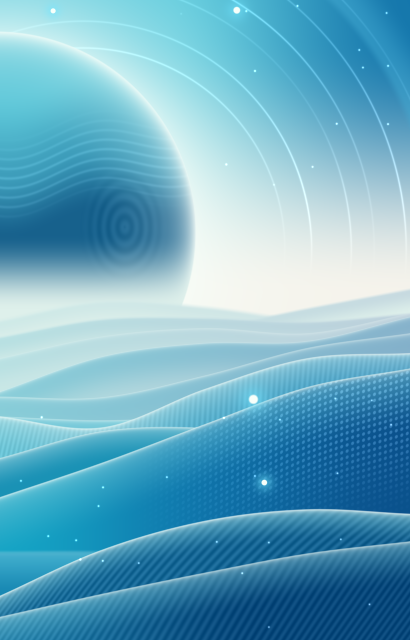
This background is drawn by a WebGL 2 fragment shader. Its source:

```glsl
#version 300 es
precision highp float;
// A misty planet above rolling, luminous dunes under a pale blue sky.
// Dunes are painted back to front from smooth ridge curves; the planet,
// orbit arcs, fine textures and stars come from distances and repeats.
uniform vec2 u_resolution;
out vec4 outColor;

const vec3 WHITE = vec3(0.97, 1.0, 0.98);
const vec3 MIST = vec3(0.87, 0.94, 0.92);
const vec3 AQUA = vec3(0.42, 0.77, 0.84);
const vec3 CYAN = vec3(0.08, 0.64, 0.77);
const vec3 BLUE = vec3(0.09, 0.42, 0.60);
const vec3 NAVY = vec3(0.03, 0.28, 0.48);

float hash(vec2 p) {
  return fract(sin(dot(p, vec2(127.1, 311.7))) * 43758.5453);
}

float glow(float dist, float width) {
  return exp(-dist * dist / (width * width));
}

// Smooth curve through five evenly spaced heights
float ridge(float u, vec4 a, float last) {
  float h[5] = float[5](a.x, a.y, a.z, a.w, last);
  float x = clamp(u, 0.0, 1.0) * 4.0;
  int i = min(int(x), 3);
  float f = x - float(i), p1 = h[i], p2 = h[i + 1];
  float p0 = i > 0 ? h[i - 1] : 2.0 * p1 - p2;
  float p3 = i < 3 ? h[i + 2] : 2.0 * p2 - p1;
  return p1 + 0.5 * f * (p2 - p0 + f * (2.0 * p0 - 5.0 * p1 + 4.0 * p2 - p3
       + f * (3.0 * (p1 - p2) + p3 - p0)));
}

// Layer whose crest colour sinks into a body colour, with a lit edge
vec3 dune(vec3 under, float d, vec3 crest, vec3 body, float depth, float rim, float px) {
  vec3 c = mix(crest, body, smoothstep(0.0, depth, d));
  c = mix(c, WHITE, rim * (0.7 * exp(-max(d, 0.0) / 0.0025) + 0.3 * exp(-max(d, 0.0) / 0.012)));
  return mix(under, c, smoothstep(-px, px, d));
}

// Fine strands flowing down from a crest
float strands(float u, float d, float count, float lean) {
  return 0.5 + 0.5 * sin(6.2832 * (u * count + d * lean + 1.5 * sin(u * 5.0 + d * 9.0)));
}

float dots(vec2 q) {
  return 1.0 - smoothstep(0.12, 0.42, length(fract(q) - 0.5));
}

vec3 sky(vec2 p, float u, float px) {
  vec3 top = mix(vec3(0.30, 0.77, 0.85), vec3(0.07, 0.46, 0.67), smoothstep(0.4, 1.0, u));
  vec3 c = mix(vec3(0.96, 0.95, 0.92), top, smoothstep(0.54, 0.94, p.y));
  float r = length(p - vec2(0.13, 0.61));
  c = mix(c, vec3(0.25, 0.67, 0.83), 0.45 * smoothstep(0.54, 0.555, r) * (1.0 - smoothstep(0.56, 0.62, r)));
  float fade = smoothstep(0.56, 0.72, p.y);
  for (int i = 0; i < 6; i++) {
    float k = float(i);
    float radius = 0.315 + 0.048 * k + 0.008 * sin(k * 4.0);
    c += 0.20 * fade * glow(r - radius, max(px, 0.0012)) * (0.6 + 0.4 * sin(k * 2.0 + p.y * 8.0));
  }
  return c;
}

vec3 planet(vec3 back, vec2 p, float px) {
  vec2 q = p - vec2(-0.0065, 0.638);
  float r = length(q), t = r / 0.3125;
  back = mix(back, WHITE, 0.72 * exp(-max(r - 0.3125, 0.0) * 9.0) * smoothstep(-0.25, 0.25, q.x + 0.25));
  // Cloud bands bend around a dark oval
  float wave = p.y + 0.016 * sin(p.x * 24.0 + 1.2) - 0.10 * p.x;
  vec3 c = mix(vec3(0.09, 0.38, 0.55), vec3(0.23, 0.60, 0.72), smoothstep(0.64, 0.74, wave));
  c = mix(c, vec3(0.36, 0.78, 0.85), smoothstep(0.71, 0.87, wave));
  float band = smoothstep(0.66, 0.70, wave) * (1.0 - smoothstep(0.73, 0.81, wave));
  c += 0.07 * band * pow(0.5 + 0.5 * sin(wave * 420.0 + 2.0 * sin(p.x * 18.0)), 4.0);
  float oval = length((p - vec2(0.195, 0.645)) * vec2(1.3, 0.9));
  c += 0.025 * sin(oval * 330.0) * (1.0 - smoothstep(0.04, 0.10, oval));
  c = mix(c, WHITE, 0.22 * smoothstep(0.5, 1.0, t) + 0.7 * pow(min(t, 1.0), 16.0));
  c = mix(c, MIST, 1.0 - smoothstep(0.515, 0.635, p.y));
  return mix(back, c, 1.0 - smoothstep(-px, px, r - 0.3125));
}

vec3 dunes(vec3 c, vec2 p, float u, float px) {
  float y = p.y, d;
  vec3 far = mix(vec3(0.70, 0.87, 0.88), vec3(0.72, 0.80, 0.85), u);
  vec3 mid = mix(vec3(0.50, 0.79, 0.84), vec3(0.48, 0.67, 0.78), u);
  // Hazy distance
  c = dune(c, ridge(u, vec4(0.499, 0.529, 0.520, 0.499), 0.490) - y, mix(MIST, far, 0.4), MIST, 0.04, 0.15, px * 3.0);
  c = dune(c, ridge(u, vec4(0.466, 0.473, 0.487, 0.518), 0.548) - y, mix(MIST, far, 0.7), MIST, 0.04, 0.2, px * 2.0);
  c = dune(c, ridge(u, vec4(0.473, 0.501, 0.503, 0.497), 0.510) - y, far, MIST, 0.06, 0.25, px * 2.0);
  c = dune(c, ridge(u, vec4(0.440, 0.474, 0.487, 0.479), 0.510) - y, far, mix(far, MIST, 0.5), 0.05, 0.4, px);
  c = dune(c, ridge(u, vec4(0.388, 0.443, 0.464, 0.467), 0.505) - y, mid, far, 0.08, 0.6, px);
  c = dune(c, ridge(u, vec4(0.380, 0.379, 0.413, 0.456), 0.479) - y, mid, mix(mid, far, 0.4), 0.07, 0.6, px);
  c = dune(c, ridge(u, vec4(0.349, 0.343, 0.350, 0.360), 0.370) - y, AQUA, mid, 0.07, 0.6, px);
  // Hatched and dotted middle slopes
  d = ridge(u, vec4(0.349, 0.332, 0.392, 0.440), 0.448) - y;
  vec3 slope = mix(AQUA, vec3(0.25, 0.60, 0.76), u) + 0.06 * (strands(u, d, 85.0, 20.0) - 0.5);
  c = dune(c, d, mix(slope, MIST, 0.25), slope, 0.06, 0.9, px);
  c = dune(c, ridge(u, vec4(0.284, 0.326, 0.331, 0.310), 0.270) - y, vec3(0.27, 0.66, 0.77), vec3(0.10, 0.57, 0.71), 0.05, 0.8, px);
  d = ridge(u, vec4(0.223, 0.277, 0.337, 0.395), 0.424) - y;
  slope = mix(CYAN, mix(vec3(0.06, 0.46, 0.67), vec3(0.04, 0.32, 0.55), smoothstep(0.4, 1.0, u)), smoothstep(0.0, 0.55, u));
  float grain = dots(vec2(u * 75.0, d * 105.0 + u * 9.0)) * smoothstep(0.3, 0.85, u) * (1.0 - smoothstep(0.08, 0.24, d));
  c = dune(c, d, mix(slope, AQUA, 0.45) + 0.16 * grain, slope + 0.16 * grain, 0.10, 0.9, px);
  c = dune(c, ridge(u, vec4(0.137, 0.137, 0.130, 0.100), 0.080) - y, vec3(0.22, 0.66, 0.79), vec3(0.09, 0.53, 0.70), 0.07, 0.25, px * 3.0);
  // Stranded foreground
  d = ridge(u, vec4(0.069, 0.141, 0.186, 0.204), 0.197) - y;
  slope = mix(BLUE, NAVY, 0.35 * u) + 0.10 * (strands(u, d, 42.0, 75.0) - 0.5);
  c = dune(c, d, mix(slope, AQUA, 0.45), slope, 0.05, 1.0, px);
  d = ridge(u, vec4(0.036, 0.072, 0.105, 0.135), 0.154) - y;
  slope = mix(vec3(0.12, 0.48, 0.65), NAVY, smoothstep(0.0, 0.65, u)) + 0.08 * (strands(u, d, 48.0, 55.0) - 0.5);
  return dune(c, d, mix(slope, AQUA, 0.4), slope, 0.07, 0.8, px);
}

// Tiny sparks, one candidate per grid cell
float sparks(vec2 p, float px) {
  vec2 cell = floor(p * 22.0), q = fract(p * 22.0);
  vec2 spot = 0.2 + 0.6 * vec2(hash(cell), hash(cell + 19.0));
  return step(0.82, hash(cell + 53.0)) * glow(length(q - spot) / 22.0, max(px, 0.0015));
}

vec3 orb(vec3 c, vec2 offset, float size) {
  float r = length(offset);
  c = mix(c, vec3(0.45, 0.90, 1.0), 0.5 * glow(r, size * 2.6));
  return mix(c, WHITE, 1.0 - smoothstep(size * 0.65, size * 1.1, r));
}

void main() {
  vec2 p = gl_FragCoord.xy / u_resolution.y;
  float u = gl_FragCoord.x / u_resolution.x, px = 1.0 / u_resolution.y;
  vec3 c = planet(sky(p, u, px), p, px);
  c = dunes(c, p, u, px);
  float open = 1.0 - smoothstep(0.36, 0.42, p.y) + smoothstep(0.68, 0.78, p.y) * smoothstep(0.4, 0.6, u);
  c += 0.5 * open * sparks(p, px);
  c = orb(c, p - vec2(0.396, 0.376), 0.008);
  c = orb(c, p - vec2(0.413, 0.246), 0.005);
  c = orb(c, p - vec2(0.370, 0.984), 0.006);
  c = orb(c, p - vec2(0.083, 0.983), 0.0045);
  outColor = vec4(clamp(c, 0.0, 1.0), 1.0);
}
```
